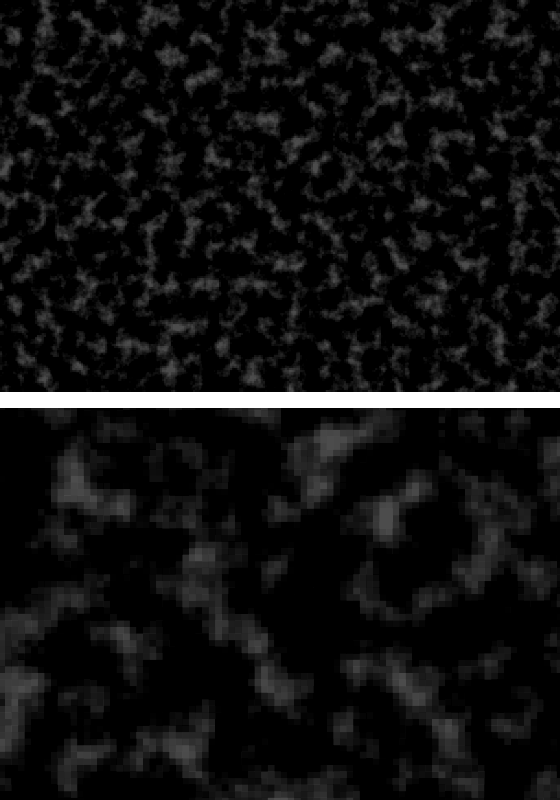
Top, the full canvas; bottom, a detail of the centre.
This texture is drawn by a Shadertoy shader. Its source:

```glsl
// Dim grey cloudy flecks with ragged, slightly blocky edges on black.

#define CELLS      19.0   // coarse noise cells per canvas height
#define BLOCKS     179.0  // square blocks per canvas height
#define OCTAVES    4      // layers of detail
#define ROUGHNESS  0.52   // strength of each finer layer
#define THRESHOLD  0.005  // noise level that stays black
#define BRIGHTNESS 0.48   // grey gained per unit of noise
#define MAX_GREY   0.30   // ceiling of the brightest flecks

const float TAU = 6.2831853;

float hash(vec2 p) {
    vec3 q = fract(p.xyx * vec3(0.1031, 0.1030, 0.0973));
    q += dot(q, q.yzx + 33.33);
    return fract((q.x + q.y) * q.z);
}

// Slope of a random unit gradient at a lattice corner
float cornerSlope(vec2 corner, vec2 offset) {
    float angle = TAU * hash(corner);
    return dot(vec2(cos(angle), sin(angle)), offset);
}

float gradientNoise(vec2 p) {
    vec2 cell = floor(p);
    vec2 f = p - cell;
    vec2 blend = f * f * f * (f * (f * 6.0 - 15.0) + 10.0);
    vec2 right = vec2(1.0, 0.0);
    vec2 up = vec2(0.0, 1.0);
    float low = mix(cornerSlope(cell, f),
                    cornerSlope(cell + right, f - right), blend.x);
    float high = mix(cornerSlope(cell + up, f - up),
                     cornerSlope(cell + 1.0, f - 1.0), blend.x);
    return mix(low, high, blend.y);
}

// Layered noise; each layer is shifted so the lattices do not coincide
float cloudNoise(vec2 p) {
    float sum = 0.0;
    float amplitude = 1.0;
    for (int i = 0; i < OCTAVES; i++) {
        sum += amplitude * gradientNoise(p);
        p = p * 2.0 + vec2(17.37, 41.71);
        amplitude *= ROUGHNESS;
    }
    return sum;
}

// Snap to block centres, with a one-pixel ramp between neighbours
vec2 snapToBlocks(vec2 p) {
    vec2 grid = p * BLOCKS;
    vec2 edge = floor(grid + 0.5);
    float pixel = BLOCKS / iResolution.y;
    return (edge + clamp((grid - edge) / pixel, -0.5, 0.5)) / BLOCKS;
}

void mainImage(out vec4 fragColor, in vec2 fragCoord) {
    vec2 uv = fragCoord / iResolution.y;
    float cloud = cloudNoise(snapToBlocks(uv) * CELLS + 7.3);
    float grey = clamp((cloud - THRESHOLD) * BRIGHTNESS, 0.0, MAX_GREY);
    fragColor = vec4(vec3(grey), 1.0);
}
```
